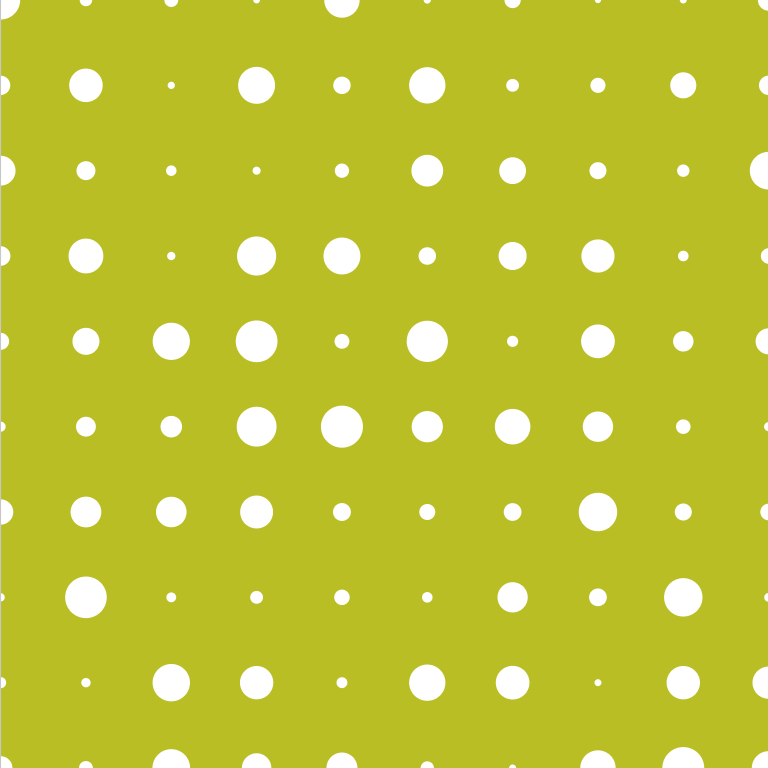
A WebGL 2 fragment shader for this pattern:

```glsl
#version 300 es
precision highp float;
// White dots of random size on a square grid over flat lime green.

uniform vec2 u_resolution;
out vec4 fragColor;

const float CELLS = 9.0;            // grid spacings across and down
const float MIN_RADIUS = 0.0039;    // in canvas widths
const float MAX_RADIUS = 0.0275;
const float GRID_SHIFT = 0.0008;    // slight offset of the grid to the right
const float MARGIN_WIDTH = 0.0014;  // thin strip along the left edge
const vec3 LIME = vec3(0.722, 0.745, 0.141);
const vec3 DOT_WHITE = vec3(1.0);
const vec3 MARGIN_GREY = vec3(0.78);

// Integer hash of a grid node, giving a value from 0 to 1.
float hashNode(ivec2 node) {
    uint h = uint(node.x + 17) * 1597334u ^ uint(node.y + 31) * 3812015u;
    h = (h ^ (h >> 15)) * 2246822u;
    h = (h ^ (h >> 13)) * 3266489u;
    h ^= h >> 16;
    return float(h & 65535u) / 65535.0;
}

// Signed distance to the dot on the nearest grid node.
float dotDistance(vec2 p) {
    vec2 node = floor(p * CELLS + 0.5);
    float radius = mix(MIN_RADIUS, MAX_RADIUS, hashNode(ivec2(node)));
    return length(p - node / CELLS) - radius;
}

// Soft coverage of a shape, one pixel wide at its edge.
float coverage(float dist, float pixel) {
    return clamp(0.5 - dist / pixel, 0.0, 1.0);
}

void main() {
    float pixel = 1.0 / min(u_resolution.x, u_resolution.y);
    vec2 uv = gl_FragCoord.xy * pixel;

    // Dots over the ground
    float dots = coverage(dotDistance(uv - vec2(GRID_SHIFT, 0.0)), pixel);
    vec3 color = mix(LIME, DOT_WHITE, dots);

    // Strip on the left edge
    color = mix(color, MARGIN_GREY, coverage(uv.x - MARGIN_WIDTH, pixel));

    fragColor = vec4(color, 1.0);
}
```
